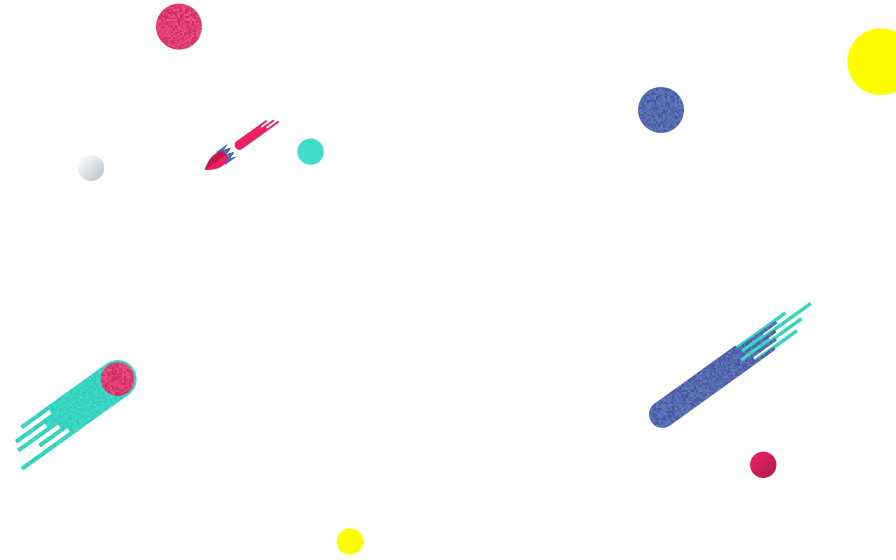
This background is drawn by a WebGL 1 fragment shader. Its source:

```glsl
precision highp float;
// Flat coloured discs, two comets and a small rocket around an empty white page.

#define TEAL vec3(0.22, 0.83, 0.76)
#define BLUE vec3(0.33, 0.41, 0.69)
#define YELLOW vec3(1.0, 0.99, 0.0)
#define PINK vec3(0.87, 0.24, 0.45)
#define CRIMSON vec3(0.92, 0.12, 0.38)
#define FLIGHT vec2(0.812, 0.584)
#define GRAIN_SCALE 320.0
#define GRAIN_AMOUNT 0.13
#define DISC_COUNT 7
#define MAX_STREAKS 9

uniform vec2 u_resolution;

float hash(vec2 p) {
    vec3 q = fract(vec3(p.xyx) * 0.1031);
    q += dot(q, q.yzx + 33.33);
    return fract((q.x + q.y) * q.z);
}

// Share of a pixel at v that lies inside the interval [a, b].
float span(float v, float a, float b, float px) {
    return (clamp(v + 0.5 * px, a, b) - clamp(v - 0.5 * px, a, b)) / px;
}

float disc(vec2 p, vec2 centre, float radius, float px) {
    return clamp(0.5 + (radius - length(p - centre)) / px, 0.0, 1.0);
}

// Coordinates along and across a direction.
vec2 toFrame(vec2 v, vec2 dir) {
    return vec2(dot(v, dir), dot(v, vec2(-dir.y, dir.x)));
}

// Round head with a tail that breaks into alternating long and short streaks.
float comet(vec2 p, vec2 head, vec2 dir, float radius, float solid,
            float total, float streaks, float seed, float px) {
    vec2 q = toFrame(p - head, dir);
    float width = 2.0 * radius / streaks;
    float tail = 0.0;
    for (int k = 0; k < MAX_STREAKS; k++) {
        float i = float(k);
        if (i >= streaks) break;
        float h = hash(vec2(i * 7.0 + 1.0, seed));
        float longReach = total * mix(0.75, 1.0, h);
        float shortReach = mix(solid, total, 0.4 * h);
        float reach = mod(i, 2.0) < 0.5 ? longReach : shortReach;
        float low = -radius + i * width;
        tail += span(q.x, 0.0, reach, px) * span(q.y, low, low + width, px);
    }
    return max(tail, disc(q, vec2(0.0), radius, px));
}

// Discs run left to right: most float near the top, two sink to the bottom.
vec2 discCentre(float i) {
    float sunk = mod(i, 2.0) * step(2.5, i);
    float x = 0.1625 + 0.235 * i - 0.09 * sin(i * 1.047);
    x -= sunk * (0.5275 - 0.095 * i);
    float y = mix(0.83 - 0.13 * cos(2.8 * i), 0.0685 * i - 0.1725, sunk);
    return vec2(x, y);
}

float discRadius(float i) {
    float medium = 1.0 - step(0.5, abs(mod(i, 3.0) - 1.0));
    return 0.0235 + 0.0175 * medium + 0.036 * step(5.5, i);
}

// Shade runs from 0 at the upper left of the disc to 1 at the lower right.
vec3 discColour(float i, float shade) {
    if (i < 0.5) return mix(vec3(0.98), vec3(0.76, 0.78, 0.82), shade);
    if (i < 1.5) return PINK;
    if (i < 2.5) return TEAL + 0.03;
    if (i > 3.5 && i < 4.5) return BLUE;
    if (i > 4.5 && i < 5.5) return mix(CRIMSON, vec3(0.7, 0.11, 0.3), shade);
    return YELLOW;
}

void main() {
    vec2 p = gl_FragCoord.xy / u_resolution.y;
    float px = 1.0 / u_resolution.y;
    float grain = GRAIN_AMOUNT * (hash(floor(p * GRAIN_SCALE)) - 0.5);
    vec3 col = vec3(1.0);

    // Scattered discs; the yellow ones stay smooth.
    for (int k = 0; k < DISC_COUNT; k++) {
        float i = float(k);
        vec2 centre = discCentre(i);
        float radius = discRadius(i);
        vec2 v = (p - centre) / radius;
        float shade = clamp(0.5 + 0.35 * (v.x - v.y), 0.0, 1.0);
        float rough = mod(i, 3.0) == 1.0 ? grain : 0.0;
        col = mix(col, discColour(i, shade) + rough, disc(p, centre, radius, px));
    }

    // Teal comet with a pink core, heading up.
    vec2 head = vec2(0.21, 0.323);
    float cover = comet(p, head, -FLIGHT, 0.034, 0.115, 0.233, 9.0, 3.0, px);
    col = mix(col, TEAL + 0.5 * grain, cover);
    col = mix(col, PINK + grain, disc(p, head, 0.03, px));

    // Blue comet heading down, with teal streaks beneath its tail.
    head = vec2(1.183, 0.26);
    cover = comet(p, head + 0.1 * FLIGHT, FLIGHT, 0.022, 0.07, 0.235, 7.0, 11.0, px);
    col = mix(col, TEAL, cover);
    cover = comet(p, head, FLIGHT, 0.024, 0.15, 0.265, 8.0, 5.0, px);
    col = mix(col, BLUE + grain, cover);

    // Rocket: streaked flame, jagged fins, leaf-shaped hull.
    vec2 nose = vec2(0.365, 0.696);
    cover = comet(p, nose + 0.077 * FLIGHT, FLIGHT, 0.0085, 0.04, 0.085, 5.0, 8.0, px);
    col = mix(col, CRIMSON, cover);
    vec2 q = toFrame(p - nose, FLIGHT);
    float finEnd = 0.049 + 0.012 * abs(sin(q.y * 330.0));
    cover = span(q.x, 0.036, finEnd, px) * span(q.y, -0.014, 0.014, px);
    col = mix(col, BLUE, cover);
    float hull = 0.0125 * sin(2.4 * clamp(q.x / 0.047, 0.0, 1.0));
    cover = span(q.x, 0.0, 0.047, px) * span(q.y, -hull, hull, px);
    col = mix(col, CRIMSON * mix(1.0, 0.82, step(0.0, q.y)), cover);

    gl_FragColor = vec4(clamp(col, 0.0, 1.0), 1.0);
}
```
